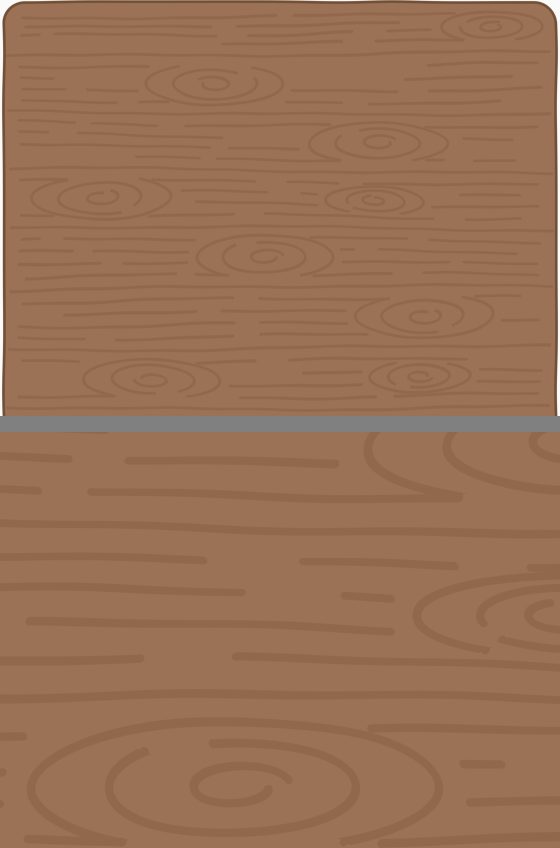
Top: the whole. Bottom: its middle third, enlarged.
Reproduce this texture procedurally as a Shadertoy shader.

```glsl
// Cartoon wooden board: planks with broken grain lines, open knots and a dark rim.

const vec3 PAPER = vec3(0.985, 0.98, 0.98);
const vec3 WOOD  = vec3(0.608, 0.447, 0.337);
const vec3 GRAIN = vec3(0.572, 0.408, 0.300);
const vec3 RIM   = vec3(0.45, 0.31, 0.21);

const float TAU = 6.28319;
const float PLANK_HEIGHT = 0.1417;
const float LOWEST_SEAM = 0.023;
const float STROKE = 0.0034;      // half width of a drawn line
const float OUTER_ROW = 0.0425;   // grain row that meets the open ends of a knot
const float OPENING = 0.555;      // half angle of the knot opening at that row

struct Knot { vec2 centre; vec2 radii; float flip; };

float hash(vec2 p) {
    vec3 q = fract(vec3(p.xyx) * 0.1031);
    q += dot(q, q.yzx + 33.33);
    return fract((q.x + q.y) * q.z);
}

// Layered sines that give lines a hand-drawn sway
vec2 sway(vec2 p) {
    float y = 0.007 * sin(2.3 * p.x + 8.0 * p.y)
            + 0.0025 * sin(8.0 * p.x + 23.0 * p.y + 1.0)
            + 0.0010 * sin(29.0 * p.x - 41.0 * p.y);
    float x = 0.005 * sin(38.0 * p.y + 5.0 * p.x);
    return p + vec2(x, y);
}

float coverage(float d, float pixel) {
    return 1.0 - smoothstep(-0.75 * pixel, 0.75 * pixel, d);
}

float roundBox(vec2 p, vec2 halfSize, float radius) {
    vec2 q = abs(p) - halfSize + radius;
    return length(max(q, 0.0)) + min(max(q.x, q.y), 0.0) - radius;
}

// Horizontal stroke from a to b with round ends
float dash(vec2 p, float a, float b) {
    return length(vec2(p.x - clamp(p.x, a, b), p.y));
}

// Ellipse with a gap; twist turns it into a spiral
float openRing(vec2 p, vec2 radii, float gapAt, float halfGap, float twist) {
    vec2 q = p / radii;
    float t = mod(atan(q.y, q.x) - gapAt, TAU);
    float end = clamp(t, halfGap, TAU - halfGap);
    float grow = 1.0 + twist * (end / TAU - 0.5);
    if (t != end) {
        float a = gapAt + end;
        return length(p - radii * grow * vec2(cos(a), sin(a)));
    }
    float len = length(q);
    return abs(len - grow) * len / max(length(q / radii), 1e-4);
}

float knotLines(vec2 p, Knot k, float seed) {
    vec2 q = (p - k.centre) * vec2(1.0, k.flip);
    float turn = TAU * hash(vec2(seed, 4.0));
    float d = openRing(q, k.radii, TAU / 4.0, OPENING, 0.0);
    d = min(d, openRing(q, k.radii * vec2(0.6, 0.72), turn, 0.3, 0.12));
    return min(d, openRing(q, k.radii * vec2(0.21, 0.29), turn + 2.0, 0.2, 0.55));
}

Knot makeKnot(float plank, float spread, float middle, float size, float width) {
    float along = fract(0.97 + 0.37 * plank + spread);
    float flip = mod(plank + step(0.1, spread), 2.0) < 0.5 ? -1.0 : 1.0;
    return Knot(vec2(width * mix(0.12, 0.9, along), middle),
                vec2(0.165, 0.05) * size, flip);
}

// Shortens a grain stroke where it would run into a knot
void trim(inout float a, inout float b, float x, float offset, Knot k) {
    float h = offset / k.radii.y;
    if (abs(h) > 1.0) return;
    float chord = k.radii.x * sqrt(1.0 - h * h);
    bool joins = h * k.flip > 0.8;
    if (x < k.centre.x) b = min(b, k.centre.x - chord - (joins ? 0.0 : 0.03));
    else a = max(a, k.centre.x + chord + 0.03);
}

float grainRow(vec2 p, float offset, vec2 id, float width, Knot k1, Knot k2) {
    const float SPACING = 0.42;
    float d = 1.0;
    p.y += 0.0015 * sin(9.0 * p.x + TAU * hash(id));
    for (float i = -1.0; i < ceil(width / SPACING); i++) {
        vec2 cell = id + vec2(i * 17.0, i * 5.0);
        float a = SPACING * (i + 0.75 * hash(cell)) + 0.018;
        float b = SPACING * (i + 1.0 + 0.75 * hash(cell + vec2(17.0, 5.0)))
                - 0.018 - 0.05 * hash(cell + 91.0);
        a = max(a, 0.05);
        b = min(b, width - 0.05);
        trim(a, b, p.x, offset, k1);
        trim(a, b, p.x, offset, k2);
        if (b - a > 0.03 && hash(cell + 43.0) > 0.1) d = min(d, dash(p, a, b));
    }
    return d;
}

void mainImage(out vec4 fragColor, in vec2 fragCoord) {
    float pixel = 1.0 / iResolution.y;
    vec2 p = fragCoord * pixel;
    float width = iResolution.x * pixel;
    vec2 w = sway(p);

    // Plank and its seams
    float level = (w.y - LOWEST_SEAM) / PLANK_HEIGHT;
    float plank = 6.0 - floor(level);
    float seam = LOWEST_SEAM + PLANK_HEIGHT * floor(level + 0.5);
    float d = dash(w - vec2(0.0, seam), 0.022, width - 0.022);

    // Knots: one per plank, a smaller second one in every third
    bool top = plank < 0.5;
    float size = top ? 0.72 : 1.0;
    float middle = LOWEST_SEAM + PLANK_HEIGHT * (6.5 - plank) - (top ? 0.012 : 0.0);
    bool paired = !top && mod(plank, 3.0) < 0.5;
    Knot k1 = makeKnot(plank, 0.0, middle, size, width);
    Knot k2 = k1;
    d = min(d, knotLines(w, k1, plank));
    if (paired) {
        k2 = makeKnot(plank, 0.62, middle, 0.72, width);
        d = min(d, knotLines(w, k2, plank + 20.0));
    }

    // Grain rows
    for (float row = 0.0; row < 4.0; row++) {
        float offset = OUTER_ROW * size * (row / 1.5 - 1.0);
        vec2 q = w - vec2(0.0, middle + offset);
        d = min(d, grainRow(q, offset, vec2(plank * 7.0 + 3.0, row * 11.0 + 2.0), width, k1, k2));
    }

    // Board outline, open below the canvas
    vec2 wobble = 0.0012 * sin(vec2(13.0, 11.0) * p.yx + 2.0 * sin(7.0 * p.yx));
    float board = roundBox(p + wobble - vec2(0.5 * width, 0.0),
                           vec2(0.5 * width - 0.0095, 0.995), 0.052);

    vec3 color = mix(WOOD, GRAIN, coverage(d - STROKE, pixel));
    color = mix(PAPER, color, coverage(board, pixel));
    color = mix(color, RIM, coverage(abs(board) - 0.0032, pixel));
    fragColor = vec4(color, 1.0);
}
```
